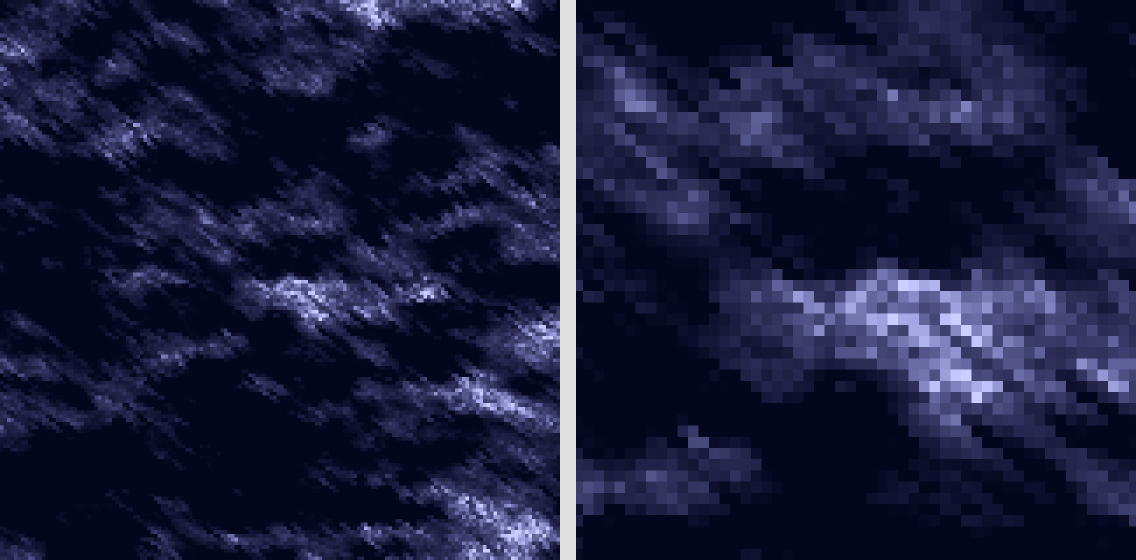
Left: the whole. Right: its middle third, enlarged.
Reproduce this texture procedurally as a Shadertoy shader.

```glsl
// Moonlit, rippled texture in dark indigo, made of small square-edged cells.
// Flat, stretched noise forms the ripples; short runs of cells stepping down
// to the right are slid along their slope, fraying the ripples into streaks.

#define GRID vec2(160.0, 150.0)      // cells across and up the canvas
#define SWELL_FREQ vec2(3.0, 5.5)    // broad light and dark regions
#define RIPPLE_FREQ vec2(11.0, 27.0) // main elongated blobs
#define DETAIL_FREQ vec2(24.0, 52.0) // small blobs inside the ripples
#define SLOPE 1.3                    // cells sideways per row of a streak
#define RUN 2.0                      // cells of a streak within one row
#define STREAK_LENGTH 6.0            // rows along a streak
#define FRAY 0.022                   // random slide along the slope
#define WARP 0.011                   // bending of the ripples
#define GRAIN 0.2                    // cell to cell variation
#define SAMPLES 2                    // antialiasing samples per axis

float hash(vec2 p) {
    return fract(sin(dot(p, vec2(127.1, 311.7))) * 43758.5453);
}

// Smooth value noise, scaled to zero mean and about unit deviation
float noise(vec2 p) {
    vec2 i = floor(p);
    vec2 f = fract(p);
    f = f * f * (3.0 - 2.0 * f);
    float low = mix(hash(i), hash(i + vec2(1.0, 0.0)), f.x);
    float high = mix(hash(i + vec2(0.0, 1.0)), hash(i + vec2(1.0, 1.0)), f.x);
    return (mix(low, high, f.y) - 0.5) / 0.2145;
}

// Light level of one cell, as a roughly normal variable
float cellLevel(vec2 cell) {
    // Slide the sampling point along its streak
    float streak = floor((cell.x + SLOPE * cell.y) / RUN);
    float segment = floor(cell.y / 9.0 + hash(vec2(streak, 3.0)));
    float slide = hash(vec2(streak, segment + 40.0)) - 0.5;
    vec2 p = (cell + 0.5) / GRID + vec2(SLOPE, -1.0) * slide * FRAY;

    // Bend the ripples, mostly up and down
    float bend = noise(p * vec2(7.0, 5.0) + 57.0);
    vec2 q = p + vec2(0.5, 1.0) * bend * WARP;

    float level = 0.52 * noise(p * SWELL_FREQ + 37.3);
    level += 0.70 * noise(q * RIPPLE_FREQ + 73.7);
    level += 0.32 * noise(q * DETAIL_FREQ + 19.1);
    level += 0.30 * noise(vec2(streak * 0.8, cell.y / STREAK_LENGTH) + 5.0);

    // Short dashes everywhere, single-cell sparkle only where it is bright
    float dash = (hash(vec2(streak, cell.y) + 0.61) - 0.5) * 3.46;
    float sparkle = (hash(cell + 0.37) - 0.5) * 3.46;
    float bright = clamp(level, 0.0, 2.0);
    return level + GRAIN * (dash * (0.6 + 0.4 * bright) + sparkle * bright);
}

// Near-black navy through indigo to pale lavender
vec3 indigo(float level) {
    float glint = max(level - 1.0, 0.0);
    float t = 0.014 + 0.121 * max(level + 0.45, 0.0) + 0.085 * glint * glint;
    t = min(t, 0.8);
    float blue = 0.097 + 1.5 * t - 0.42 * t * t;
    return vec3(t, t + 0.008, min(blue, 1.0));
}

void mainImage(out vec4 fragColor, in vec2 fragCoord) {
    vec3 color = vec3(0.0);
    for (int y = 0; y < SAMPLES; y++) {
        for (int x = 0; x < SAMPLES; x++) {
            vec2 offset = (vec2(x, y) + 0.5) / float(SAMPLES) - 0.5;
            vec2 uv = (fragCoord + offset) / iResolution.xy;
            color += indigo(cellLevel(floor(uv * GRID)));
        }
    }
    fragColor = vec4(color / float(SAMPLES * SAMPLES), 1.0);
}
```
